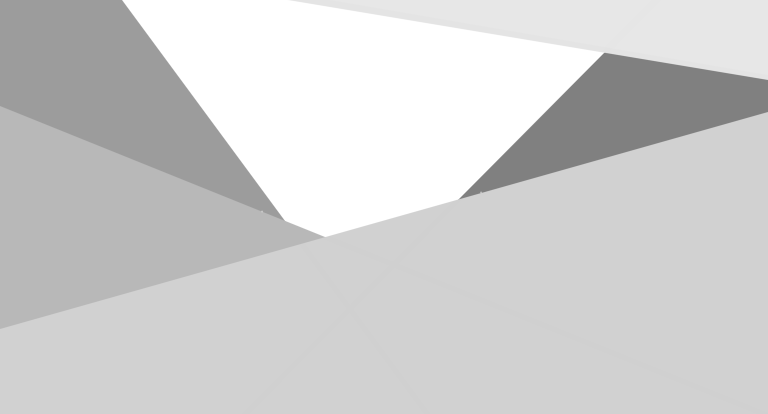
Give the GLSL for this background, as a WebGL 1 fragment shader.

```glsl
precision highp float;
// Flat grey facets meeting around a white opening, like folded paper.
// Each facet is a half plane painted back to front; the hidden edges
// show through the nearer sheets as very faint creases.

uniform vec2 u_resolution;

const float ASPECT = 1.855;

// Signed distance to the line a-b, positive on its left side.
float side(vec2 p, vec2 a, vec2 b) {
    vec2 d = normalize(b - a);
    return d.x * (p.y - a.y) - d.y * (p.x - a.x);
}

// Antialiased coverage of the positive side.
float cover(float d) {
    float w = 0.7 / u_resolution.y;
    return smoothstep(-w, w, d);
}

// Soft narrow band along a line.
float crease(float d) {
    return 1.0 - smoothstep(0.002, 0.012, abs(d));
}

float speck(vec2 p, vec2 center) {
    return cover(0.0022 - length(p - center));
}

void main() {
    // Height runs from 0 to 1, width from 0 to ASPECT.
    vec2 p = gl_FragCoord.xy / u_resolution * vec2(ASPECT, 1.0);

    // Facet edges
    float rightWall = side(p, vec2(1.459, 0.872), vec2(1.1087, 0.5193));
    float ceiling = side(p, vec2(0.6957, 1.0), vec2(ASPECT, 0.8068));
    float ceilingFold = side(p, vec2(0.797, 1.0), vec2(1.459, 0.8865));
    float leftWall = side(p, vec2(0.6884, 0.4662), vec2(0.2947, 1.0));
    float leftSlope = side(p, vec2(0.785, 0.4275), vec2(0.0, 0.744));
    float ground = side(p, vec2(ASPECT, 0.7295), vec2(0.0, 0.2053));

    // Nearer sheets with their faint creases
    float ceilingGrey = mix(0.895, 0.905, cover(ceilingFold))
                      - 0.004 * crease(rightWall);
    float groundGrey = 0.82 - 0.004 * max(crease(rightWall),
                       max(crease(leftWall), crease(leftSlope)));

    // Paint from back to front
    float grey = 1.0;
    grey = mix(grey, 0.50, cover(rightWall));
    grey = mix(grey, ceilingGrey, cover(ceiling));
    grey = mix(grey, 0.61, cover(leftWall));
    grey = mix(grey, 0.72, cover(leftSlope));
    grey = mix(grey, groundGrey, cover(ground));

    // Tiny bright chips on the walls
    float chips = speck(p, vec2(0.633, 0.489)) + speck(p, vec2(1.162, 0.535));
    grey = mix(grey, 0.85, 0.7 * chips);

    gl_FragColor = vec4(vec3(grey), 1.0);
}
```
